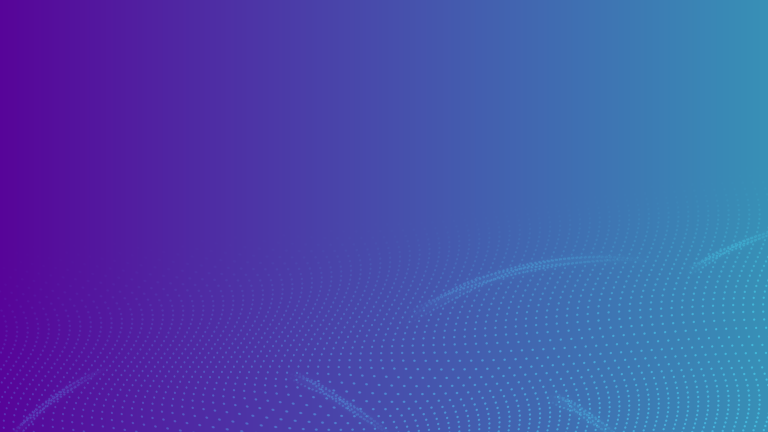
A Shadertoy shader for this background:

```glsl
// Violet to teal gradient with a rolling mesh of fine glowing dots below.

// Soft disc coverage; px is the size of one pixel in canvas heights.
float disc(vec2 offset, float radius, float px) {
    return 1.0 - smoothstep(radius - 0.7 * px, radius + 0.7 * px, length(offset));
}

// Columns of dots that sway sideways and bunch together with height.
float dotMesh(vec2 p, float px) {
    float phase = 14.5 * (p.y - 0.39 - 0.14 * (p.x - 0.95))
                + 0.6 * sin(3.2 * p.x + 0.6);
    float amplitude = 0.050 + 0.010 * sin(4.0 * p.x);
    amplitude *= 1.0 - 0.45 * smoothstep(1.2, 1.7, p.x);
    float sway = amplitude * cos(phase);
    float slope = -amplitude * 14.5 * sin(phase);
    vec2 pitch = vec2(0.0235, 0.0130);

    float column = (p.x - sway) / pitch.x;
    float rise = p.y + 0.024 * sin(phase + 0.9) + 0.035 * sin(2.6 * p.x);
    float stretch = 1.0 + 0.348 * cos(phase + 0.9);
    vec2 cell = (fract(vec2(column, rise / pitch.y)) - 0.5) * pitch;
    cell.y /= stretch;
    cell.x += slope * cell.y;
    return disc(cell, 0.0025, px);
}

// A folded crest: crossing strands of dots along a bowed segment.
float crest(vec2 p, vec2 a, vec2 b, float bow, float spread, float px) {
    vec2 along = normalize(b - a);
    float span = length(b - a);
    vec2 q = vec2(dot(p - a, along), dot(p - a, vec2(-along.y, along.x)));
    float t = q.x / span;
    q.y -= bow * 4.0 * t * (1.0 - t);
    float ends = smoothstep(-0.08, 0.2, t) * (1.0 - smoothstep(0.5, 1.08, t));
    float strands = 0.0;
    for (int i = 0; i < 4; i++) {
        float k = float(i);
        float offset = spread * (1.0 - 0.75 * t) * sin(2.1 * k + (3.0 + k) * t);
        float bead = (fract(q.x / 0.0095 + 0.37 * k) - 0.5) * 0.0095;
        strands = max(strands, disc(vec2(bead, q.y - offset), 0.0025, px));
    }
    float haze = 0.16 * exp(-pow(q.y / (0.7 * spread + 0.002), 2.0));
    return ends * (0.5 * strands + haze);
}

void mainImage(out vec4 fragColor, in vec2 fragCoord) {
    float px = 1.0 / iResolution.y;
    vec2 p = fragCoord * px;
    float x = fragCoord.x / iResolution.x;
    p.x = x * 16.0 / 9.0;

    // Horizontal background gradient
    vec3 color = vec3(0.342 - 0.125 * x, 0.015 + 0.595 * x - 0.045 * x * x, 0.598 + 0.18 * x - 0.065 * x * x);

    // Mesh fades upward and toward the left
    float top = 0.42 + 0.06 * x + 0.13 * x * x;
    float fade = 1.0 - smoothstep(top - 0.36, top + 0.03, p.y);
    float strength = mix(0.42, 0.72, smoothstep(0.0, 0.7, x));
    float mesh = dotMesh(p, px) * fade * strength;

    // Bright folds in the surface
    float folds = crest(p, vec2(0.960, 0.272), vec2(1.500, 0.398), 0.045, 0.014, px);
    folds += crest(p, vec2(1.600, 0.375), vec2(1.820, 0.472), 0.008, 0.009, px);
    folds += crest(p, vec2(0.030, -0.01), vec2(0.250, 0.150), 0.014, 0.010, px);
    folds += crest(p, vec2(0.680, 0.132), vec2(0.910, -0.01), 0.005, 0.012, px);
    folds += crest(p, vec2(1.280, 0.082), vec2(1.440, -0.02), 0.004, 0.014, px);

    // Dot colour follows the gradient, lighter and more cyan near the bottom
    vec3 dotColor = mix(vec3(0.38, 0.32, 0.81), vec3(0.27, 0.80, 0.91), x * (1.4 - 0.4 * x));
    dotColor = mix(dotColor, vec3(0.30, 0.76, 0.94), 0.3 * (1.0 - smoothstep(0.0, 0.3, p.y)));
    float light = max(mesh, min(folds, 1.0) * 0.75);
    fragColor = vec4(mix(color, dotColor, light), 1.0);
}
```
